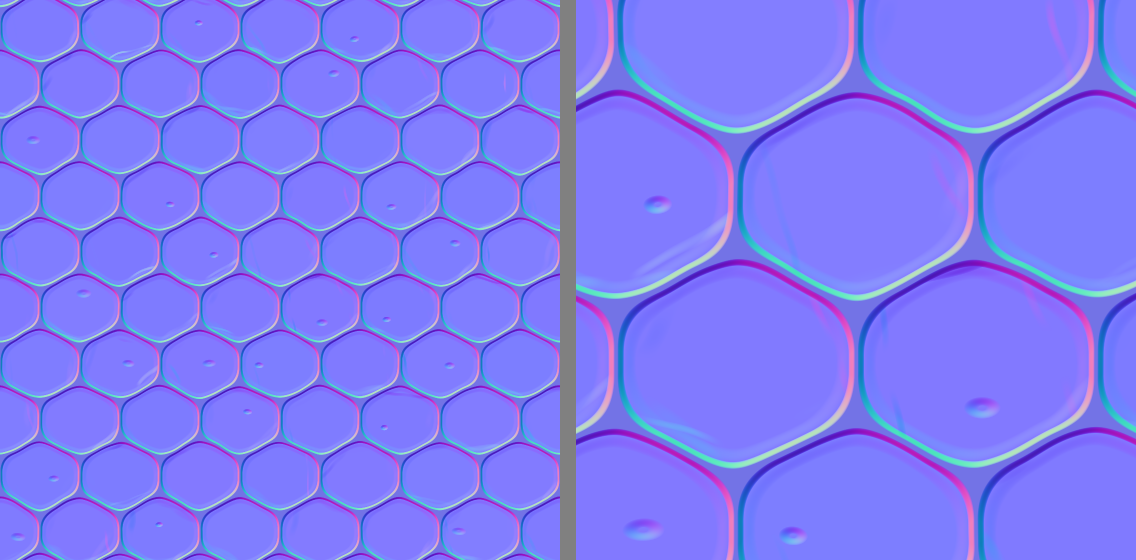
Left, the full canvas; right, a detail of the centre.
Give the GLSL for this texture map, as a Shadertoy shader.

```glsl
// Tangent-space normal map of snug, rounded hexagonal scales in offset rows.
// Slopes of rim, shoulder, worn chips and small bumps are summed and encoded
// as colour, with green pointing down the canvas.

const float COLS = 7.0;               // scales across
const float ROWS = 10.0;              // scales down, even so offset rows wrap
const float ROW_PITCH = COLS / ROWS;  // in units of one scale width
const float TIP = 0.462;              // half height of a scale at its tip
const float CORNER = 0.238;           // half height of its straight side
const float TIP_ROUND = 0.06;
const float CORNER_ROUND = 0.16;
const float EDGE_WAVE = 0.010;        // S-bend of the slanted edges
const vec2  WARP = vec2(0.012, 0.030);
const float GAP = 0.006;
const float RIM_WIDTH = 0.027;
const float RIM_HEIGHT = 0.036;
const float SHOULDER_WIDTH = 0.05;
const float SHOULDER_HEIGHT = 0.005;
const float TILT = 0.025;             // random lean of each scale
const float LEAN = 0.03;              // common lean towards the top
const int   CHIPS = 6;
const float CHIP_DEPTH = 0.013;
const float BUMP_CHANCE = 0.30;
const float BUMP_HEIGHT = 0.011;
const float FLOOR_SHADE = 0.90;
const float STEP = 0.004;             // differentiation step
const int   AA = 2;                   // edge samples per axis
const float TAU = 6.2831853;

// Integer hash: three values in 0..1
vec3 hash3(vec2 cell, float seed) {
    uvec3 v = uvec3(ivec3(cell, seed)) * 1664525u + 1013904223u;
    v.x += v.y * v.z; v.y += v.z * v.x; v.z += v.x * v.y;
    v ^= v >> 16u;
    v.x += v.y * v.z; v.y += v.z * v.x; v.z += v.x * v.y;
    return vec3(v >> 8u) / 16777216.0;
}

float cornerDot(vec2 i, vec2 f, vec2 o, float period, float seed) {
    vec2 g = hash3(mod(i + o, period), seed).xy * 2.0 - 1.0;
    return dot(g, f - o);
}

// Gradient noise that wraps after a whole number of lattice cells
float noise(vec2 p, float period, float seed) {
    vec2 i = floor(p), f = p - i;
    vec2 u = f * f * f * (f * (f * 6.0 - 15.0) + 10.0);
    float a = cornerDot(i, f, vec2(0, 0), period, seed);
    float b = cornerDot(i, f, vec2(1, 0), period, seed);
    float c = cornerDot(i, f, vec2(0, 1), period, seed);
    float d = cornerDot(i, f, vec2(1, 1), period, seed);
    return mix(mix(a, b, u.x), mix(c, d, u.x), u.y);
}

// Derivative of a smooth unit step of the given width
float stepSlope(float width, float t) {
    float x = clamp(t / width, 0.0, 1.0);
    return 6.0 * x * (1.0 - x) / width;
}

float smoothMax(float a, float b, float k) {
    float h = max(k - abs(a - b), 0.0) / k;
    return max(a, b) + 0.25 * k * h * h;
}

// Distance to the rounded scale outline, positive inside
float insideScale(vec2 d) {
    vec2 n = normalize(vec2(TIP - CORNER, 0.5));
    float ax = sqrt(d.x * d.x + TIP_ROUND * TIP_ROUND);
    float slant = n.x * ax + n.y * abs(d.y) - n.y * TIP;
    slant -= EDGE_WAVE * sin(TAU * ax / 0.5);
    return -smoothMax(abs(d.x) - 0.5, slant, CORNER_ROUND) - GAP;
}

// Offset from the centre of the scale in one row; id is its column and row
vec2 rowOffset(vec2 q, float row, out vec2 id) {
    float shift = 0.5 * mod(row, 2.0);
    id = vec2(floor(q.x - shift + 0.5), row);
    return q - vec2(id.x + shift, (row + 0.5) * ROW_PITCH);
}

// Offset from the centre of the closest scale, out of the two nearest rows
vec2 scaleOffset(vec2 q, out vec2 id) {
    float y = q.y / ROW_PITCH, row = floor(y);
    vec2 otherId;
    vec2 d = rowOffset(q, row, id);
    vec2 e = rowOffset(q, row + (y - row < 0.5 ? -1.0 : 1.0), otherId);
    if (insideScale(e) > insideScale(d)) { d = e; id = otherId; }
    id = mod(id, vec2(COLS, ROWS));
    return d;
}

// Slope on top of one scale: lean, worn chips and an occasional bump
vec2 reliefSlope(vec2 d, vec2 id, vec2 wear) {
    vec3 r = hash3(id, 1.0), b = hash3(id, 2.0);
    vec2 slope = (r.xy * 2.0 - 1.0) * TILT - vec2(0.0, LEAN);
    for (int i = 0; i < CHIPS; i++) {
        vec3 c = hash3(id, 10.0 + float(i));
        float angle = TAU * (float(i) + c.x) / float(CHIPS);
        vec2 ray = vec2(cos(angle), sin(angle));
        vec2 dir = normalize(ray * vec2(1.0, 1.7));
        float n = dot(wear, ray);
        float t = dot(d, dir) - mix(0.29, 0.41, c.y) + 0.06 * n;
        float depth = CHIP_DEPTH * c.z * c.z * smoothstep(-0.15, 0.25, n);
        slope -= depth * stepSlope(mix(0.03, 0.10, c.x), t) * dir;
    }
    vec2 radius = mix(vec2(0.05, 0.035), vec2(0.10, 0.055), b.z);
    vec2 v = (d - (b.xy - 0.5) * vec2(0.6, 0.4)) / radius;
    float e = max(length(v), 0.001);
    float bump = BUMP_HEIGHT * step(r.z, BUMP_CHANCE) * stepSlope(0.8, e - 0.2);
    return slope - bump * v / (e * radius);
}

void mainImage(out vec4 fragColor, in vec2 fragCoord) {
    vec2 p = fragCoord / iResolution.xy * COLS, id;
    vec2 q = p + WARP * vec2(noise(p * 2.0, COLS * 2.0, 3.0), noise(p * 3.0, COLS * 3.0, 4.0));
    vec2 wear = vec2(noise(p * 3.0, COLS * 3.0, 5.0), noise(p * 3.0, COLS * 3.0, 6.0));
    vec2 center = scaleOffset(q, id);
    vec2 relief = reliefSlope(center, id, wear);
    vec3 color = vec3(0.0);
    for (int k = 0; k < AA * AA; k++) {   // smooth the rims
        vec2 sub = (vec2(k % AA, k / AA) + 0.5) / float(AA) - 0.5;
        vec2 d = scaleOffset(q + sub / iResolution.xy * COLS, id);
        float s = insideScale(d);
        vec2 inward = vec2(insideScale(d + vec2(STEP, 0)), insideScale(d + vec2(0, STEP))) - s;
        float rise = RIM_HEIGHT * stepSlope(RIM_WIDTH, s)
                   + SHOULDER_HEIGHT * stepSlope(SHOULDER_WIDTH, s - RIM_WIDTH);
        vec2 slope = inward / STEP * rise + relief * smoothstep(0.0, RIM_WIDTH, s);
        vec3 n = normalize(vec3(-slope.x, slope.y, 1.0));
        color += (0.5 + 0.5 * n) * mix(FLOOR_SHADE, 1.0, smoothstep(0.0, 0.3 * RIM_WIDTH, s));
    }
    fragColor = vec4(color / float(AA * AA), 1.0);
}
```
